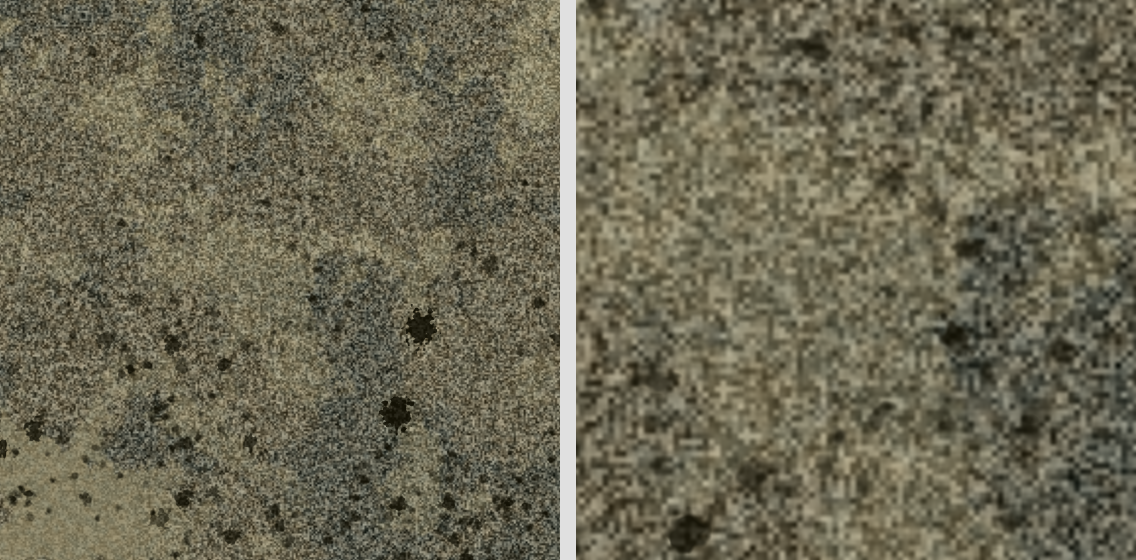
Left, the full canvas; right, a detail of the centre.
This texture is drawn by a Shadertoy shader. Its source:

```glsl
const vec3 SOIL = vec3(0.415, 0.394, 0.316);
const vec3 SCRUB = vec3(0.338, 0.340, 0.290);
const vec3 SAND = vec3(0.520, 0.495, 0.385);
const vec3 CROWN = vec3(0.095, 0.088, 0.040);
const float GRAIN_SCALE = 285.0;
const float GRAIN_GAIN = 0.60;
const float PATCH_SCALE = 9.5;
const float EDGE = 0.0042;
const vec2 CLEARING = vec2(0.10, 0.08);
const vec2 GIANTS[2] = vec2[2](vec2(0.752, 0.415), vec2(0.710, 0.262));
const float GIANT_RADIUS = 0.025;

float hash(vec2 p) {
    vec3 q = fract(vec3(p.xyx) * 0.1031);
    q += dot(q, q.yzx + 33.33);
    return fract((q.x + q.y) * q.z);
}

float noise(vec2 p) {
    vec2 i = floor(p), f = fract(p);
    f = f * f * (3.0 - 2.0 * f);
    float low = mix(hash(i), hash(i + vec2(1, 0)), f.x);
    float high = mix(hash(i + vec2(0, 1)), hash(i + vec2(1, 1)), f.x);
    return mix(low, high, f.y);
}

// Rotated octaves hide the lattice directions
float fbm(vec2 p) {
    const mat2 turn = mat2(0.8, 0.6, -0.6, 0.8);
    float sum = 0.0, weight = 0.5, total = 0.0;
    for (int i = 0; i < 5; i++) {
        sum += weight * noise(p);
        total += weight;
        p = turn * p * 2.03 + 17.3;
        weight *= 0.62;
    }
    return sum / total;
}

// Opacity of one ragged crown with a soft rim
float crown(vec2 offset, float radius, float ragged) {
    float d = length(offset) - radius * (0.15 + 1.7 * ragged);
    return 1.0 - smoothstep(-EDGE, EDGE, d);
}

// Trees cluster, and thicken toward the lower edge
float treeDensity(vec2 p) {
    float low = 1.0 - smoothstep(0.1, 0.72, p.y);
    return mix(0.06, 0.5, low) * smoothstep(0.3, 0.65, noise(p * 7.0 + 41.0));
}

float treeLayer(vec2 p, float cells, float radius, float share, float ragged) {
    float cover = 0.0;
    vec2 home = floor(p * cells);
    for (int y = -1; y <= 1; y++)
    for (int x = -1; x <= 1; x++) {
        vec2 id = home + vec2(x, y);
        vec2 seed = id + cells * 3.0;
        vec2 jitter = vec2(hash(seed + 11.0), hash(seed + 57.0));
        vec2 center = (id + jitter) / cells;
        float present = step(hash(seed + 91.0), share * treeDensity(center));
        float size = radius * mix(0.65, 1.25, hash(seed + 133.0));
        float opacity = mix(0.5, 1.0, hash(seed + 171.0));
        cover = max(cover, present * opacity * crown(p - center, size, ragged));
    }
    return cover;
}

void mainImage(out vec4 fragColor, in vec2 fragCoord) {
    vec2 p = fragCoord / iResolution.y;

    // Ground patches with crumbly borders, fainter in the middle band
    float clearing = 1.0 - smoothstep(0.08, 0.32, length(p - CLEARING));
    float upper = smoothstep(0.42, 0.72, p.y);
    float scrub = 1.0 - smoothstep(0.38, 0.54, fbm(p * PATCH_SCALE * 0.65 + 63.0));
    float bare = fbm(p * PATCH_SCALE + 7.0) + 0.2 * clearing;
    float sand = smoothstep(0.51, 0.64, bare);
    vec3 color = mix(SOIL, SCRUB, scrub);
    color = mix(color, SAND, sand * mix(0.6, 0.95, max(upper, clearing)));

    // Pale ground around the largest trees
    float ragged = 0.55 * noise(p * 125.0) + 0.45 * noise(p * 230.0 + 5.0);
    float trees = 0.0;
    for (int i = 0; i < 2; i++) {
        vec2 offset = (p - GIANTS[i]) * vec2(1.0, 0.85);
        float halo = 1.0 - smoothstep(0.02, 0.06, length(offset));
        color = mix(color, SAND, 0.3 * halo);
        trees = max(trees, crown(offset, GIANT_RADIUS, ragged));
    }

    // Fine speckle, calmer on open sand
    vec2 q = mat2(0.8, 0.6, -0.6, 0.8) * p;
    float grain = 0.68 * noise(p * GRAIN_SCALE) + 0.32 * noise(q * GRAIN_SCALE * 0.55) - 0.5;
    float calm = sand * mix(0.15, 0.6, clearing);
    color += grain * GRAIN_GAIN * (1.0 - calm) * vec3(1.0, 0.98, 0.92);
    float tint = noise(q * 85.0 + 29.0) - 0.5;
    color += tint * vec3(0.022, -0.006, -0.028);

    // Scattered trees and bushes
    trees = max(trees, treeLayer(p, 38.0, 0.0060, 0.5, ragged));
    trees = max(trees, treeLayer(p, 24.0, 0.0090, 0.8, ragged));
    trees = max(trees, treeLayer(p, 13.0, 0.0140, 0.8, ragged));
    vec3 leaf = CROWN + 0.15 * max(grain, -0.2);
    color = mix(color, leaf, trees * 0.95);

    fragColor = vec4(clamp(color, 0.0, 1.0), 1.0);
}
```
